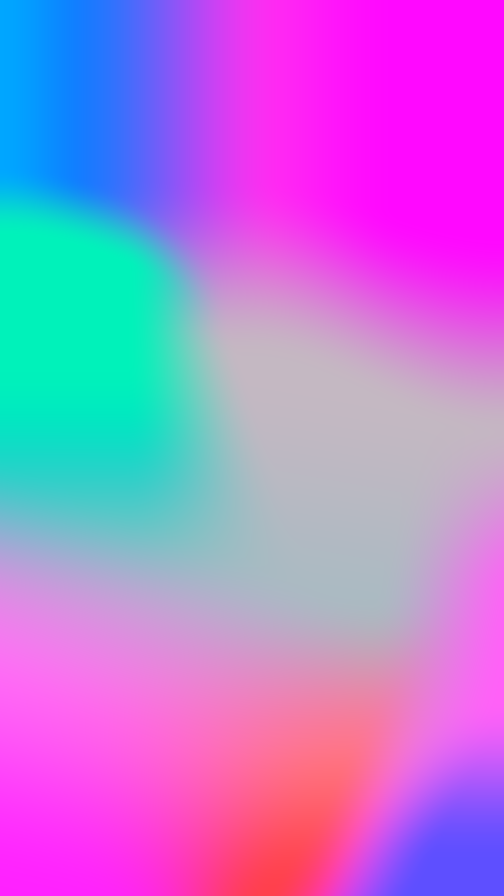
Write a WebGL 1 fragment shader that draws this background.

```glsl
precision highp float;
// A soft mesh-like gradient: neon colour fields melting into a pale grey centre.
// Each field is a mask made of smooth ramps or a Gaussian, and the fields are
// blended one over another from back to front.

uniform vec2 u_resolution;

// Colours
const vec3 WARM_GREY    = vec3(0.77, 0.72, 0.76);
const vec3 COOL_GREY    = vec3(0.66, 0.73, 0.76);
const vec3 HOT_PINK     = vec3(1.00, 0.19, 0.94);
const vec3 MAGENTA      = vec3(1.00, 0.03, 1.00);
const vec3 SKY_BLUE     = vec3(0.00, 0.65, 1.00);
const vec3 DEEP_BLUE    = vec3(0.06, 0.49, 1.00);
const vec3 MINT         = vec3(0.00, 0.95, 0.73);
const vec3 TEAL         = vec3(0.00, 0.84, 0.80);
const vec3 ORCHID       = vec3(1.00, 0.44, 0.97);
const vec3 FUCHSIA      = vec3(1.00, 0.13, 1.00);
const vec3 SIDE_PINK    = vec3(1.00, 0.38, 0.97);
const vec3 LIGHT_CORAL  = vec3(1.00, 0.46, 0.51);
const vec3 RED_CORAL    = vec3(1.00, 0.25, 0.30);
const vec3 VIOLET       = vec3(0.37, 0.31, 1.00);

// Placement: x runs rightwards, depth runs from the top (0) to the bottom (1)
const vec2  TOP_FADE      = vec2(0.20, 0.40);
const vec2  BLUE_FADE     = vec2(0.12, 0.56);
const vec2  MINT_TOP      = vec2(0.185, 0.265);
const vec2  MINT_BOTTOM   = vec2(0.45, 0.70);
const vec2  MINT_RIGHT    = vec2(0.25, 0.46);
const vec2  ORCHID_FADE   = vec2(0.51, 0.77);
const float ORCHID_SLANT  = 0.22;
const vec2  SIDE_FADE     = vec2(0.75, 1.05);
const float SIDE_SLANT    = 0.42;
const float CORAL_X       = 0.53;
const vec2  CORAL_FADE    = vec2(0.66, 0.87);
const vec2  VIOLET_FADE   = vec2(0.62, 0.82);
const float VIOLET_SLANT  = 0.95;

float ramp(vec2 range, float v) {
  return smoothstep(range.x, range.y, v);
}

// Upper fields: blue on the left, magenta on the right
vec3 topColour(float x) {
  vec3 pink = mix(HOT_PINK, MAGENTA, smoothstep(0.45, 0.80, x));
  vec3 blue = mix(SKY_BLUE, DEEP_BLUE, smoothstep(0.0, 0.18, x));
  return mix(blue, pink, ramp(BLUE_FADE, x));
}

float topMask(float x, float depth) {
  float sag = smoothstep(0.5, 1.0, x);
  return 1.0 - ramp(TOP_FADE + sag * vec2(0.06, 0.09), depth);
}

// Rounded patch on the left edge, softer towards its lower end
float mintMask(float x, float depth) {
  float top = ramp(MINT_TOP + 0.5 * x * x, depth);
  float bottom = 1.0 - ramp(MINT_BOTTOM, depth);
  float spread = 0.6 * max(depth - 0.37, 0.0);
  return top * bottom * (1.0 - ramp(MINT_RIGHT + vec2(0.0, spread), x));
}

// Leaning streak, wider on its left flank
float coralMask(float x, float depth) {
  float rise = 1.0 - depth;
  float d = x - CORAL_X - rise;
  float width = d < 0.0 ? 0.17 + 1.1 * rise : 0.13;
  return exp(-d * d / (width * width)) * ramp(CORAL_FADE, depth);
}

void main() {
  vec2 uv = gl_FragCoord.xy / u_resolution;
  float x = uv.x;
  float depth = 1.0 - uv.y;

  // Pale centre and upper fields
  vec3 colour = mix(WARM_GREY, COOL_GREY, smoothstep(0.35, 0.65, depth - 0.1 * x));
  colour = mix(colour, topColour(x), topMask(x, depth));

  // Mint patch
  vec3 mint = mix(MINT, TEAL, smoothstep(0.40, 0.56, depth));
  colour = mix(colour, mint, mintMask(x, depth));

  // Lower left and right pinks
  vec3 orchid = mix(ORCHID, FUCHSIA, smoothstep(0.70, 1.0, depth - 0.12 * x));
  colour = mix(colour, orchid, ramp(ORCHID_FADE, depth - ORCHID_SLANT * x));
  float side = ramp(SIDE_FADE, x + SIDE_SLANT * (depth - 0.65));
  side *= smoothstep(0.46, 0.66, depth);

  // Coral streak under the right pink, then the violet corner
  vec3 coral = mix(LIGHT_CORAL, RED_CORAL, smoothstep(0.82, 1.0, depth));
  colour = mix(colour, coral, coralMask(x, depth));
  colour = mix(colour, SIDE_PINK, side);
  float corner = ramp(VIOLET_FADE, x - VIOLET_SLANT * (1.0 - depth));
  colour = mix(colour, VIOLET, corner * smoothstep(0.78, 0.96, depth));

  gl_FragColor = vec4(colour, 1.0);
}
```
